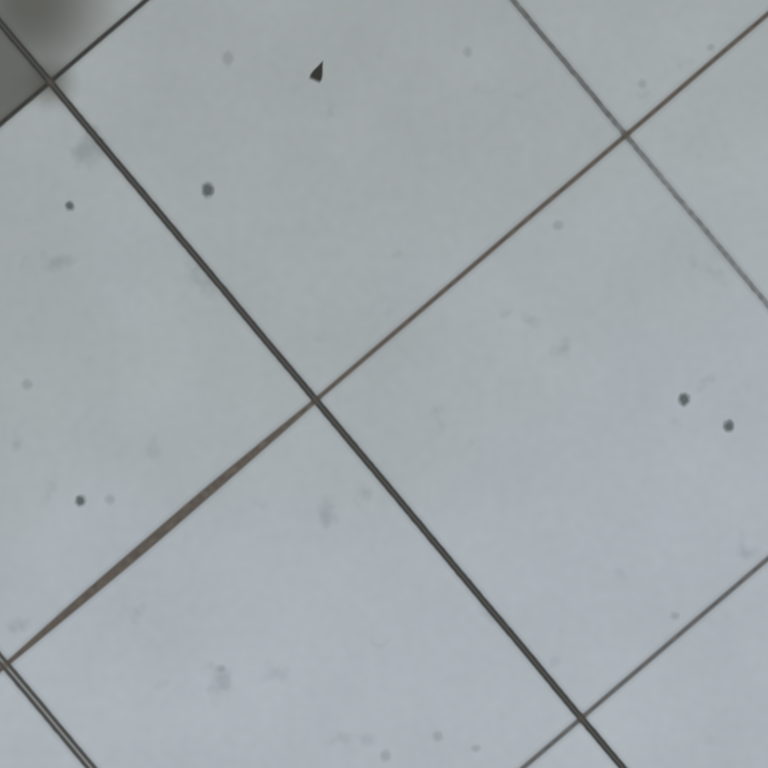
Reproduce this pattern procedurally as a WebGL 2 fragment shader.

```glsl
#version 300 es
precision highp float;
// Worn pale floor tiles on a slanted grid, with uneven dark joints, specks and a shaded corner.
uniform vec2 u_resolution;
out vec4 fragColor;

const vec2 CROSSING = vec2(0.411, 0.479);  // central grid node
const vec2 EDGE_DOWN = vec2(0.346, -0.414);
const vec2 EDGE_UP = vec2(0.404, 0.345);

const vec3 TILE_GREY = vec3(0.625, 0.650, 0.652);
const vec3 TILE_BLUE = vec3(0.668, 0.698, 0.722);
const vec3 JOINT_DARK = vec3(0.21, 0.21, 0.20);
const vec3 JOINT_GREY = vec3(0.36, 0.36, 0.36);
const vec3 JOINT_BROWN = vec3(0.34, 0.315, 0.29);
const vec3 SHADE = vec3(0.31, 0.31, 0.29);
const vec3 DIRT = vec3(0.27, 0.29, 0.29);

vec2 hash2(vec2 p) {
  vec3 q = fract(p.xyx * vec3(0.1031, 0.1030, 0.0973));
  q += dot(q, q.yzx + 33.33);
  return fract((q.xx + q.yz) * q.zy);
}

float cornerSlope(vec2 cell, vec2 offset) {
  return dot(hash2(cell + 57.0) * 2.0 - 1.0, offset);
}

float gradientNoise(vec2 p) {
  vec2 i = floor(p), f = fract(p);
  vec2 w = f * f * f * (f * (f * 6.0 - 15.0) + 10.0);
  vec2 e = vec2(1.0, 0.0);
  float low = mix(cornerSlope(i, f), cornerSlope(i + e, f - e), w.x);
  float high = mix(cornerSlope(i + e.yx, f - e.yx), cornerSlope(i + 1.0, f - 1.0), w.x);
  return mix(low, high, w.y);
}

float fbm(vec2 p) {
  float sum = 0.0, amplitude = 0.6;
  for (int i = 0; i < 4; i++) {
    sum += amplitude * gradientNoise(p);
    p = mat2(1.6, 1.2, -1.2, 1.6) * p + 7.3;
    amplitude *= 0.5;
  }
  return sum;
}

// Soft band around a line at the given distance.
float band(float dist, float halfWidth, float soft) {
  return 1.0 - smoothstep(halfWidth - soft, halfWidth + soft, abs(dist));
}

vec3 tileColor(vec2 uv, vec2 tile) {
  float cool = smoothstep(0.0, 1.0, 1.0 - uv.y + 0.35 * (uv.x - 0.3) + 0.4 * fbm(uv * 3.0));
  vec3 color = mix(TILE_GREY, TILE_BLUE, cool);
  color += 0.012 * (hash2(tile + 20.0).x - 0.5);
  color += 0.028 * fbm(uv * 7.0) + 0.012 * gradientNoise(uv * 65.0);
  return color - 0.07 * smoothstep(0.22, 0.5, fbm(uv * 13.0 + 4.0));
}

// Scattered dirt: many faint marks, a few dark ones.
float specks(vec2 uv, float soft) {
  float cover = 0.0;
  for (int i = 0; i < 18; i++) {
    vec2 center = hash2(vec2(float(i) * 3.7, 11.0));
    vec2 trait = hash2(vec2(float(i) * 5.1, 29.0));
    vec2 d = (uv - center) * vec2(1.0, 0.75 + 0.5 * trait.y);
    float radius = mix(0.004, 0.007, trait.x) + 0.002 * gradientNoise(uv * 160.0);
    float strength = i < 5 ? 0.75 : 0.16;
    cover = max(cover, strength * band(length(d), radius, 0.003 + soft));
  }
  return cover;
}

// Wedge-shaped chip, narrow at its upper end.
float chip(vec2 uv, vec2 center, float soft) {
  vec2 d = mat2(0.92, 0.39, -0.39, 0.92) * (uv - center);
  float width = 0.0075 * smoothstep(0.017, -0.010, d.y);
  return band(d.x, width, 0.0015 + soft) * band(d.y, 0.013, 0.003 + soft);
}

void main() {
  vec2 uv = gl_FragCoord.xy / u_resolution;
  float soft = 0.6 / min(u_resolution.x, u_resolution.y);
  float edge = 0.0016 + soft;

  // Grid coordinates: x runs down to the right, y up to the right.
  mat2 grid = mat2(EDGE_DOWN, EDGE_UP);
  vec2 g = inverse(grid) * (uv - CROSSING);
  g += 0.0015 * vec2(gradientNoise(uv * 9.0), gradientNoise(uv * 9.0 + 31.0));
  vec2 line = round(g);
  vec2 dist = (g - line) * determinant(grid) / vec2(length(EDGE_UP), length(EDGE_DOWN));
  float grain = gradientNoise(uv * 110.0);

  vec3 color = tileColor(uv, floor(g));

  // Shaded tile in the upper left corner, with a stain beside it.
  float outer = step(g.x, -1.0);
  float stain = smoothstep(0.15, 0.01, length((uv - vec2(0.04, 1.0)) * vec2(1.0, 0.9)));
  color = mix(color, SHADE, outer * mix(0.72, 0.8 * stain, step(0.0, g.y)));
  float node = length(uv - CROSSING + EDGE_DOWN);
  color = mix(color, SHADE, 0.55 * smoothstep(0.045, 0.0, node));

  color = mix(color, DIRT, specks(uv, soft));
  color = mix(color, JOINT_DARK, chip(uv, vec2(0.415, 0.908), soft));

  // Rising joints: the lower left stretch bulges and turns brown.
  float wide = step(abs(line.x), 0.5) * step(g.y, 0.0);
  float bulge = wide * sin(3.14159 * clamp(-g.y, 0.0, 1.0));
  float riseWidth = 0.0028 + 0.0038 * bulge + 0.0005 * grain;
  vec3 riseColor = mix(JOINT_GREY, JOINT_BROWN, step(abs(line.x), 0.5));
  riseColor = mix(riseColor, JOINT_DARK, step(line.x, -0.5));
  color = mix(color, color * 0.86, 0.5 * band(dist.x, riseWidth + 0.004, 0.004));
  color = mix(color, riseColor * (1.0 + 0.2 * grain), 0.92 * band(dist.x, riseWidth, edge));

  // Falling joints: dark centre line, faded right line, split left line.
  float right = step(0.5, line.y), left = step(line.y, -0.5);
  float fallWidth = 0.0043 - 0.0013 * right + 0.0016 * left + 0.0006 * grain;
  float fade = 1.0 - right * (0.2 + 0.2 * smoothstep(-0.1, 0.2, g.x) - 0.3 * grain);
  float core = band(dist.y, 0.0014, edge) * mix(0.22, 0.7, left);
  vec3 fallColor = mix(JOINT_DARK, JOINT_GREY, 0.6 * right + 0.4 * left);
  fallColor = mix(fallColor, TILE_GREY, core);
  color = mix(color, color * 0.86, 0.5 * band(dist.y, fallWidth + 0.004, 0.004));
  color = mix(color, fallColor, 0.95 * fade * band(dist.y, fallWidth, edge));

  // Grime gathered where joints meet.
  color = mix(color, JOINT_BROWN, 0.6 * band(length(dist), 0.005, 0.004));
  fragColor = vec4(clamp(color, 0.0, 1.0), 1.0);
}
```
